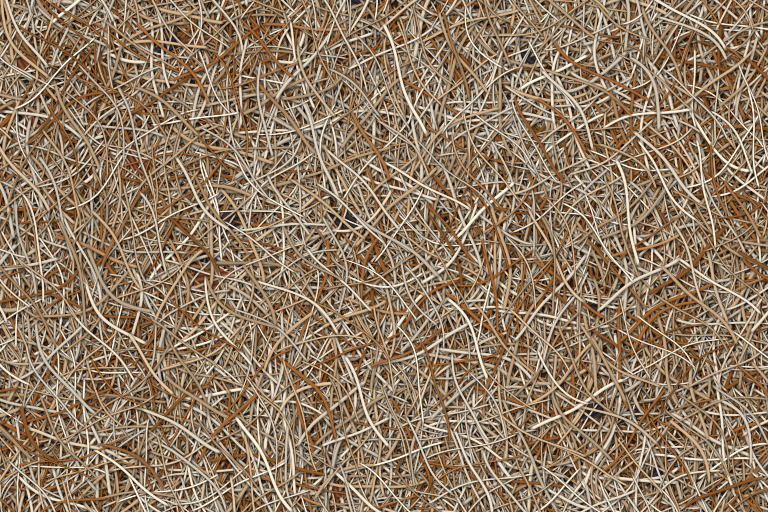
Give the GLSL for this texture, as a Shadertoy shader.

```glsl
const int LAYERS = 36;
const int CHIP_LAYER = 27;          // fibres above this layer cross the bark chips
const float CELL_LENGTH = 0.23;     // all sizes are in canvas heights
const float ROW_HEIGHT = 0.034;
const float THIN = 0.0017;
const float THICK = 0.0034;
const float SHADOW = 0.36;
const float SHADOW_REACH = 2.8;
const float CHIP_CELL = 0.12;
const float CHIP_SHARE = 0.22;
const float EXPOSURE = 1.09;
const vec2 LIGHT = vec2(-0.5, 0.86);
const vec3 STRAW = vec3(0.88, 0.83, 0.75);
const vec3 TAN = vec3(0.75, 0.62, 0.47);
const vec3 AMBER = vec3(0.60, 0.36, 0.16);
const vec3 SOIL = vec3(0.20, 0.12, 0.07);
const vec3 BARK = vec3(0.46, 0.26, 0.17);
const vec3 SLATE = vec3(0.19, 0.17, 0.18);

vec4 hash4(vec3 p) {
    vec4 h = fract(p.xyzx * vec4(0.1031, 0.1030, 0.0973, 0.1099));
    h += dot(h, h.wzxy + 33.33);
    return fract((h.xxyz + h.yzzw) * h.zywx);
}

// Layered sines, roughly -1 to 1, for broad changes of tone
float patches(vec2 p) {
    return 0.5 * sin(5.1 * p.x + 2.0 * sin(3.7 * p.y))
         + 0.3 * sin(8.3 * p.y - 4.1 * p.x + 1.3)
         + 0.2 * sin(17.0 * p.x + 13.0 * p.y);
}

vec3 fibreColour(float tone, float amberShare) {
    float pale = smoothstep(amberShare, 1.0, tone);
    vec3 dry = mix(TAN, STRAW, smoothstep(0.15, 0.75, pale));
    return mix(AMBER, dry, smoothstep(amberShare - 0.08, amberShare + 0.08, tone));
}

// Sparse ragged flakes, one candidate per cell
vec3 addChips(vec3 colour, vec2 p, float pixel) {
    vec2 home = floor(p / CHIP_CELL);
    for (int j = -1; j <= 1; j++)
    for (int i = -1; i <= 1; i++) {
        vec2 cell = home + vec2(i, j);
        vec4 h = hash4(vec3(cell + 40.0, 91.0));
        vec2 d = p - (cell + 0.2 + 0.6 * h.xy) * CHIP_CELL;
        float a = 6.283 * h.w;
        d = mat2(cos(a), -sin(a), sin(a), cos(a)) * d * vec2(0.65, 1.2);
        float ragged = 0.003 * sin(330.0 * d.x + 9.0 * h.x) * cos(270.0 * d.y);
        float size = mix(0.010, 0.023, h.y);
        float mask = 1.0 - smoothstep(-pixel, pixel, length(d) + ragged - size);
        vec3 chip = mix(BARK, SLATE, step(0.65, h.x));
        chip *= 0.9 + 0.25 * sin(500.0 * d.y + 60.0 * d.x);
        colour = mix(colour, chip, mask * step(h.z, CHIP_SHARE));
    }
    return colour;
}

// One sheet of bent fibres running along a shared direction
vec3 addFibres(vec3 colour, vec2 p, int layer, float amberShare, float pixel) {
    float id = float(layer);
    float depth = id / float(LAYERS - 1);
    float turn = fract(id * 0.618034 + 0.13);
    float angle = 3.14159 * turn + 0.2 * sin(6.28318 * turn);
    float c = cos(angle), s = sin(angle);
    vec2 q = mat2(c, -s, s, c) * (p + id * vec2(0.37, 0.71) + 20.0);
    q += 0.022 * sin(q.yx * vec2(9.0, 11.0) + id * vec2(1.7, 2.9));
    q.y += 0.004 * sin(q.x * 37.0 + id);
    float side = dot(vec2(-s, c), LIGHT);
    float home = floor(q.y / ROW_HEIGHT);

    for (int k = -2; k <= 2; k++) {
        float row = home + float(k);
        float x = q.x / CELL_LENGTH + hash4(vec3(row + 500.0, id, 7.0)).x;
        vec4 h = hash4(vec3(floor(x) + 300.0, row + 500.0, id));
        vec4 g = hash4(vec3(row + 700.0, floor(x) + 200.0, id + 50.0));
        float reach = mix(0.6, 1.0, g.x);
        float t = (2.0 * fract(x) - 1.0) / reach;

        // Bent centre line and distance across it
        float tilt = 2.0 * h.y - 1.0;
        float bend = 1.2 * h.z - 0.6;
        float centre = h.x - 0.5 + tilt * t + bend * (t * t - 0.4);
        float slope = 2.0 * ROW_HEIGHT * (tilt + 2.0 * bend * t) / (CELL_LENGTH * reach);
        float across = q.y - (row + 0.5 + centre) * ROW_HEIGHT;
        across *= inversesqrt(1.0 + slope * slope);

        // Soft shadow first, then the rounded strand
        float ends = 1.0 - smoothstep(0.88, 1.0, abs(t));
        float radius = mix(THIN, THICK, g.y * g.y) * mix(0.75, 1.0, ends);
        float fall = abs(across + 0.8 * side * radius);
        float shade = 1.0 - smoothstep(0.4 * radius, SHADOW_REACH * radius, fall);
        colour *= 1.0 - SHADOW * shade * ends;

        float v = clamp(across / radius, -1.0, 1.0);
        float light = 1.0 - 0.28 * v * v + 0.13 * v * side;
        light *= mix(0.5, 1.0, sqrt(depth)) * mix(0.86, 1.1, g.z);
        float cover = 1.0 - smoothstep(radius - 0.6 * pixel, radius + 0.6 * pixel, abs(across));
        vec3 strand = fibreColour(h.w, amberShare + 0.2 * (1.0 - depth));
        colour = mix(colour, strand * light, cover * ends);
    }
    return colour;
}

void mainImage(out vec4 fragColor, in vec2 fragCoord) {
    float pixel = 1.0 / iResolution.y;
    vec2 p = fragCoord * pixel;
    float amberShare = 0.15 + 0.09 * patches(p);

    vec3 colour = SOIL;
    for (int layer = 0; layer < LAYERS; layer++) {
        if (layer == CHIP_LAYER) colour = addChips(colour, p, pixel);
        colour = addFibres(colour, p, layer, amberShare, pixel);
    }
    fragColor = vec4(clamp(colour * EXPOSURE, 0.0, 1.0), 1.0);
}
```
